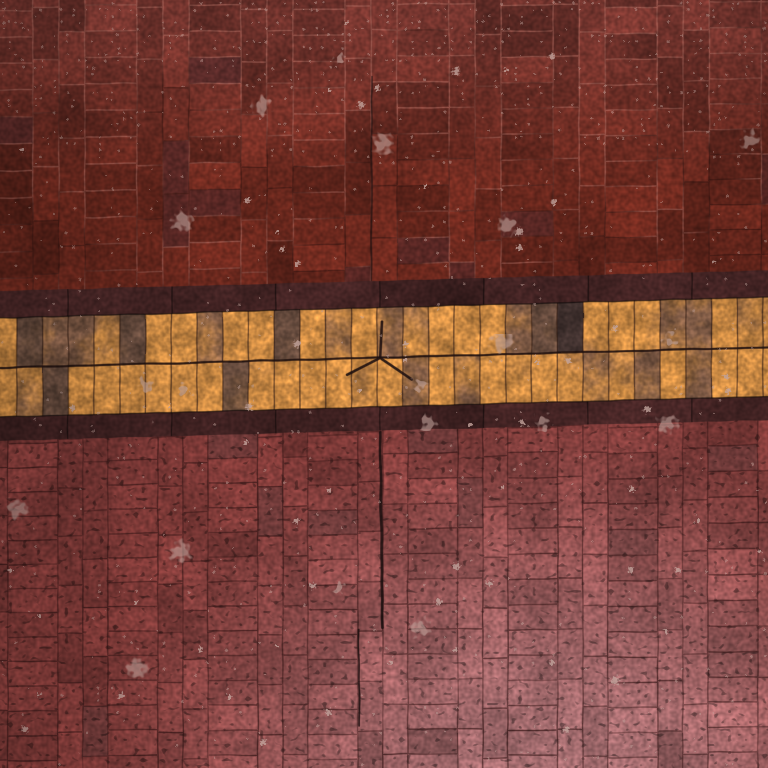
This texture is drawn by a three.js fragment shader. Its source:

```glsl
#define TILT 0.027
#define SEAM_HEIGHT 0.5345
#define TILE_WIDTH 0.0335
#define UPPER_PERIOD 0.1355
#define LOWER_PERIOD 0.1302
#define JOINT 0.0009
#define SOFT 0.0011
#define HUB vec2(0.495, 0.534)
#define UPPER_RED vec3(0.40, 0.150, 0.110)
#define LOWER_RED vec3(0.490, 0.225, 0.215)
#define ROSE vec3(0.650, 0.430, 0.440)
#define OCHRE vec3(0.810, 0.550, 0.270)

varying vec2 vUv;

float hash(vec2 p) {
  vec3 q = fract(p.xyx * vec3(0.1031, 0.1030, 0.0973));
  q += dot(q, q.yzx + 33.33);
  return fract((q.x + q.y) * q.z);
}

vec2 gradient(vec2 cell) {
  float angle = 6.2832 * hash(cell);
  return vec2(cos(angle), sin(angle));
}

float noise(vec2 p) {
  vec2 i = floor(p), f = fract(p), e = vec2(0.0, 1.0);
  vec2 w = f * f * f * (f * (f * 6.0 - 15.0) + 10.0);
  float low = mix(dot(gradient(i), f), dot(gradient(i + e.yx), f - e.yx), w.x);
  float high = mix(dot(gradient(i + e), f - e), dot(gradient(i + e.yy), f - e.yy), w.x);
  return mix(low, high, w.y);
}

float fbm(vec2 p) {
  float sum = 0.0, gain = 0.8;
  for (int i = 0; i < 4; i++) {
    sum += gain * noise(p);
    p = p * 2.1 + 17.3;
    gain *= 0.55;
  }
  return sum;
}

float stroke(float d, float width) {
  return 1.0 - smoothstep(width - SOFT, width + SOFT, d);
}

float segment(vec2 p, vec2 a, vec2 b) {
  vec2 ab = b - a;
  return length(p - a - ab * clamp(dot(p - a, ab) / dot(ab, ab), 0.0, 1.0));
}

// One wide lane of flat bricks, then two narrow lanes of upright ones.
// Returns distance to the nearest joint and a random tone.
vec2 paving(vec2 p, float period) {
  float unit = period / 4.0, column = floor(p.x / period);
  float x = fract(p.x / period) * 4.0;
  float lane = x < 2.0 ? 0.0 : floor(x) - 1.0;
  vec2 size = lane < 0.5 ? vec2(2.0, 1.0) : vec2(1.0, 2.0);
  float y = p.y / unit + lane + 0.25 * hash(vec2(column + 20.0, lane));
  vec2 local = vec2(lane < 0.5 ? x : fract(x), mod(y, size.y));
  vec2 gap = min(local, size - local) * unit;
  vec2 id = vec2(column * 3.0 + lane, floor(y / size.y)) + 60.0;
  return vec2(min(gap.x, gap.y), hash(id));
}

float specks(vec2 p, float cells, float density) {
  vec2 g = p * cells, cell = floor(g);
  vec2 centre = 0.35 + 0.3 * vec2(hash(cell + 5.1), hash(cell + 8.3));
  float radius = mix(0.12, 0.32, hash(cell + 2.9));
  float d = length(g - cell - centre) + 0.25 * noise(g * 7.0);
  return step(hash(cell + 3.7), density) * (1.0 - smoothstep(radius * 0.4, radius, d));
}

void main() {
  vec2 p = vUv + 0.0014 * vec2(noise(vUv * 28.0), noise(vUv * 28.0 + 9.0));
  float v = p.y - SEAM_HEIGHT - TILT * (p.x - 0.5);
  float level = v + 0.8 * TILT * (p.x - 0.5) * smoothstep(0.05, 0.45, abs(v));
  float cloud = fbm(p * 9.0), grain = noise(vUv * 190.0) + 0.7 * noise(vUv * 95.0 + 31.0);

  // Upper paving, with pale mortar towards the top
  vec2 brick = paving(vec2(p.x - 0.517, level - 0.0213), UPPER_PERIOD);
  float topGlow = smoothstep(0.72, 1.0, p.y);
  vec3 upper = mix(UPPER_RED, vec3(0.44, 0.20, 0.175), topGlow);
  upper *= 0.84 + 0.32 * brick.y + 0.22 * cloud;
  upper = mix(upper, vec3(0.27, 0.14, 0.15), 0.6 * step(0.95, brick.y));
  float pale = smoothstep(-0.25, 0.3, noise(p * 11.0) + 0.4 * topGlow);
  vec3 mortar = mix(vec3(0.24, 0.09, 0.07), vec3(0.62, 0.37, 0.33), pale);
  upper = mix(upper, mortar, 0.65 * stroke(brick.x, JOINT));

  // Lower paving, turning rose at the lower right, with dark joints and pores
  brick = paving(vec2(p.x - 0.531, level - 0.0055), LOWER_PERIOD);
  float glow = 1.0 - smoothstep(0.05, 0.56, length((p - vec2(0.72, -0.04)) * vec2(0.85, 1.0)));
  vec3 lower = mix(LOWER_RED, ROSE, glow) * (0.91 + 0.2 * brick.y + 0.2 * cloud);
  lower = mix(lower, vec3(0.33, 0.20, 0.20), 0.5 * step(0.965, brick.y));
  lower *= 1.0 - 0.35 * smoothstep(0.22, 0.5, noise(vUv * vec2(110.0, 150.0)));
  lower = mix(lower, vec3(0.20, 0.08, 0.08), (0.55 + 0.4 * noise(p * 13.0)) * stroke(brick.x, JOINT));

  // Dark border strips
  float strip = p.x / UPPER_PERIOD + 0.35;
  vec3 border = vec3(0.255, 0.135, 0.135) * (0.92 + 0.2 * hash(vec2(floor(strip), step(0.0, v))) + 0.35 * cloud);
  border *= 1.0 - 0.45 * stroke(min(fract(strip), 1.0 - fract(strip)) * UPPER_PERIOD, JOINT);

  // Two rows of ochre tiles
  float along = (p.x - 0.022) / TILE_WIDTH, index = floor(along), row = step(0.0, v);
  float tone = hash(vec2(index + 11.0, row * 7.0 + 3.0));
  float dull = smoothstep(0.45, 1.0, tone + 0.45 * fbm(p * 18.0));
  vec3 tile = mix(OCHRE, vec3(0.49, 0.35, 0.27), dull);
  tile = mix(tile, vec3(0.36, 0.27, 0.23), 0.65 * step(0.9, tone));
  tile = mix(tile, vec3(0.25, 0.19, 0.18), row * step(abs(index - 21.0), 0.5));
  tile *= 0.98 + 0.35 * fbm(p * 35.0);
  float side = min(fract(along), 1.0 - fract(along)) * TILE_WIDTH;
  tile = mix(tile, vec3(0.22, 0.13, 0.09), 0.65 * stroke(side, JOINT));
  tile = mix(tile, vec3(0.13, 0.07, 0.06), 0.9 * stroke(abs(v), 0.0014));

  // Layers
  vec3 colour = mix(lower, upper, smoothstep(-SOFT, SOFT, v));
  colour = mix(colour, border, stroke(abs(v - 0.0025), 0.0975));
  colour = mix(colour, tile, stroke(abs(v - 0.0005), 0.0645));
  colour *= 1.0 - 0.5 * stroke(abs(abs(v - 0.0005) - 0.0645), JOINT);

  // Open joints and three spokes
  float crack = stroke(segment(p, vec2(0.495, 0.437), vec2(0.498, 0.183)), 0.0018);
  crack = max(crack, stroke(segment(p, vec2(0.467, 0.180), vec2(0.468, 0.055)), 0.0011));
  crack = max(crack, 0.7 * stroke(segment(p, vec2(0.484, 0.900), vec2(0.484, 0.635)), 0.0011));
  float spokes = min(segment(vUv, HUB, vec2(0.4974, 0.581)), segment(vUv, HUB, vec2(0.452, 0.512)));
  spokes = min(spokes, segment(vUv, HUB, vec2(0.536, 0.506)));
  crack = max(crack, stroke(spokes, 0.0017));
  colour = mix(colour, vec3(0.11, 0.06, 0.06), 0.88 * crack);

  // Grain, scattered flecks and edge shade
  colour *= 1.0 + 0.24 * grain;
  float below = 1.0 - smoothstep(-0.05, 0.08, v);
  float flecks = 0.45 * specks(p, 120.0, 0.05 + 0.16 * topGlow);
  flecks = max(flecks, 0.8 * specks(p + 3.0, 48.0, 0.012 + 0.03 * below));
  flecks = max(flecks, 0.6 * specks(p + 7.0, 19.0, 0.015 + 0.13 * below * exp(5.0 * v)));
  colour = mix(colour, vec3(0.76, 0.64, 0.61), flecks);
  colour *= 0.84 + 0.16 * smoothstep(0.0, 0.3, p.x);
  colour *= 1.0 - 0.1 * smoothstep(0.8, 1.0, p.x) * smoothstep(0.5, 0.7, p.y);
  gl_FragColor = vec4(colour, 1.0);
}
```
